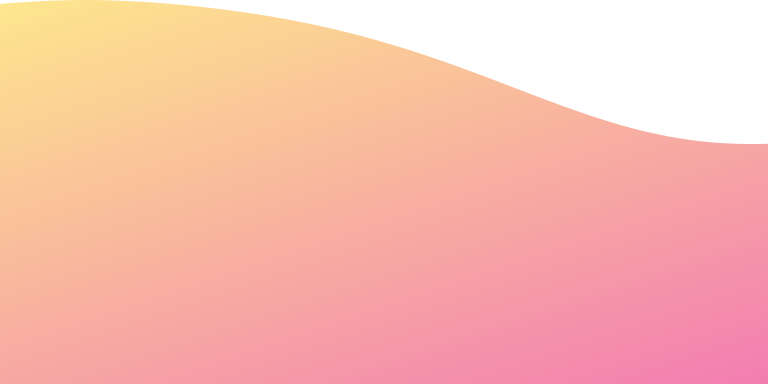
A Shadertoy shader for this background:

```glsl
// A yellow-to-pink gradient hill with a smooth wavy top edge on white.

const float PI = 3.14159265;
const vec3 YELLOW = vec3(0.995, 0.905, 0.553);
const vec3 PINK = vec3(0.950, 0.490, 0.695);
const vec3 WHITE = vec3(1.0);

// Height of the wave: a cosine fall from crest to trough, with its phase
// delayed by "lag" so that the crest is broader than the trough.
float waveHeight(float x, float crestX, float troughX, float drop, float lag) {
    float t = (x - crestX) / (troughX - crestX);
    float s = sin(PI * t);
    float phase = t - lag * sign(s) * pow(abs(s), 1.4);
    return 1.0 - 0.5 * drop * (1.0 - cos(PI * phase));
}

// Diagonal blend from the upper left corner to the lower right one.
vec3 diagonalGradient(vec2 uv, float xWeight, vec3 from, vec3 to) {
    float t = mix(1.0 - uv.y, uv.x, xWeight);
    return mix(from, to, clamp(t, 0.0, 1.0));
}

void mainImage(out vec4 fragColor, in vec2 fragCoord) {
    vec2 uv = fragCoord / iResolution.xy;

    // Coverage below the wave, smoothed over one pixel
    float edge = waveHeight(uv.x, 0.111, 0.979, 0.375, 0.085);
    float pixel = 1.0 / iResolution.y;
    float hill = clamp((edge - uv.y) / pixel + 0.5, 0.0, 1.0);

    // Hill over the plain backdrop
    vec3 hillColor = diagonalGradient(uv, 0.4, YELLOW, PINK);
    fragColor = vec4(mix(WHITE, hillColor, hill), 1.0);
}
```
